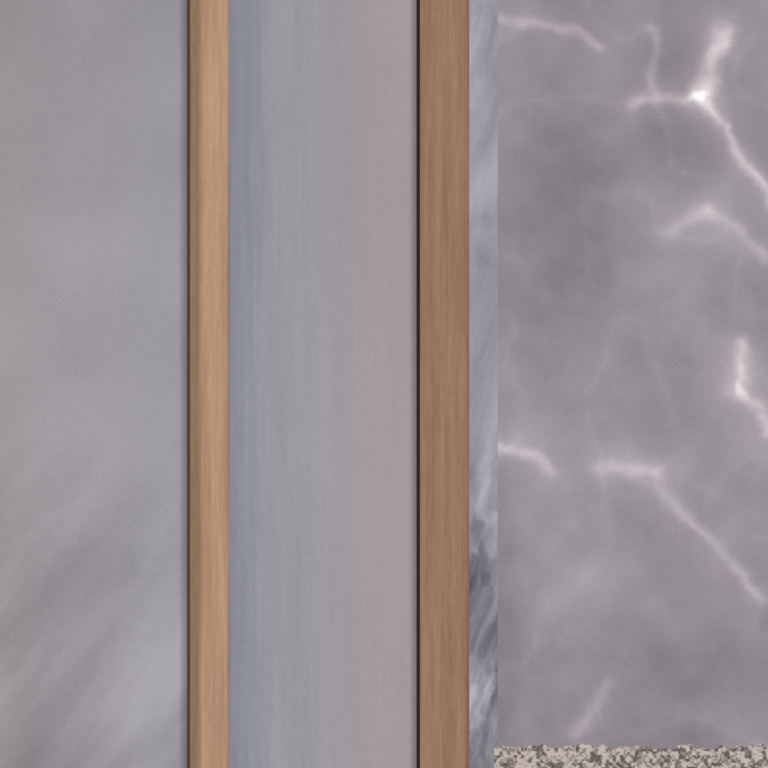
Give the GLSL for this texture, as a WebGL 2 fragment shader.

```glsl
#version 300 es
precision highp float;
uniform vec2 u_resolution;
out vec4 fragColor;

float hash(vec2 p) {
    return fract(sin(dot(p, vec2(127.1, 311.7))) * 43758.5453);
}

float noise(vec2 p) {
    vec2 i = floor(p), f = fract(p);
    f = f * f * (3.0 - 2.0 * f);
    return mix(mix(hash(i), hash(i + vec2(1, 0)), f.x),
               mix(hash(i + vec2(0, 1)), hash(i + vec2(1, 1)), f.x), f.y);
}

float fbm(vec2 p) {
    float sum = 0.0, amp = 0.5;
    for (int i = 0; i < 5; i++) {
        sum += amp * noise(p);
        p = mat2(0.8, 0.6, -0.6, 0.8) * p * 2.03 + 7.3;
        amp *= 0.5;
    }
    return sum;
}

float band(float x, float a, float b, float soft) {
    return smoothstep(a - soft, a + soft, x) * (1.0 - smoothstep(b - soft, b + soft, x));
}

// Soft glowing line from a to b
float vein(vec2 p, vec2 a, vec2 b, float width) {
    vec2 ab = b - a;
    float t = clamp(dot(p - a, ab) / dot(ab, ab), 0.0, 1.0);
    float d = length(p - a - ab * t) / width;
    return exp(-d * d) + 0.3 * exp(-d * d * 0.12);
}

// Plaster with diagonal brushed light toward the bottom
vec3 leftPanel(vec2 p) {
    vec2 q = mat2(0.86, 0.5, -0.5, 0.86) * (p + 0.03 * fbm(p * 6.0));
    float streak = fbm(vec2(q.x * 15.0 - q.y * 1.5, q.y * 4.0)) - 0.48;
    float low = 1.0 - smoothstep(0.1, 0.62, p.y);
    vec3 c = mix(vec3(0.62, 0.60, 0.615), vec3(0.625, 0.615, 0.64), p.x * 4.0);
    c += (fbm(p * 9.0) - 0.48) * 0.06 + streak * 0.22 * low;
    return c - 0.025 * smoothstep(0.6, 1.0, p.y);
}

// Vertically brushed panel, cool at left and warm at right
vec3 middlePanel(vec2 p) {
    float t = clamp((p.x - 0.3) / 0.244, 0.0, 1.0);
    vec3 c = mix(vec3(0.54, 0.55, 0.59), vec3(0.61, 0.60, 0.625), smoothstep(0.0, 0.28, t));
    c = mix(c, vec3(0.64, 0.605, 0.62), smoothstep(0.35, 0.95, t));
    float brushed = noise(vec2(p.x * 190.0, p.y * 9.0)) + noise(vec2(p.x * 80.0, p.y * 4.0)) - 1.0;
    c += brushed * mix(0.03, 0.008, smoothstep(0.1, 0.6, t));
    return c + (fbm(p * vec2(9.0, 5.0)) - 0.48) * 0.03;
}

// Timber post; t runs across its width
vec3 wood(vec2 p, float t, vec3 tone, float bevel) {
    float wave = p.x + 0.006 * noise(p * vec2(12.0, 5.0));
    float grain = noise(vec2(wave * 260.0, p.y * 8.0)) - 0.5;
    float fibre = noise(vec2(wave * 420.0, p.y * 45.0)) - 0.5;
    float figure = fbm(vec2(wave * 60.0, p.y * 3.0)) - 0.48;
    vec3 c = tone + vec3(1.0, 0.95, 0.88) * (grain * 0.05 + fibre * 0.035 + figure * 0.1);
    c *= 1.0 - bevel * (1.0 - smoothstep(0.2, 0.36, t));
    return c * (1.0 - 0.14 * smoothstep(0.88, 1.0, t));
}

// Narrow polished return, more contrasted near the floor
vec3 polishedStrip(vec2 p) {
    vec2 q = vec2(p.x * 45.0 - p.y * 9.0, p.y * 13.0);
    float sheen = fbm(q + 1.5 * fbm(p * 14.0)) - 0.48;
    float low = 1.0 - smoothstep(0.15, 0.5, p.y);
    vec3 c = mix(vec3(0.60, 0.60, 0.635), vec3(0.54, 0.54, 0.57), low);
    return c + sheen * mix(0.2, 0.75, low);
}

// Cloudy stone crossed by pale veins
vec3 marble(vec2 p) {
    float cloud = fbm(p * 8.0 + 3.0) - 0.48;
    vec3 c = vec3(0.575, 0.55, 0.575) + cloud * 0.14;
    c += (fbm(p * 28.0) - 0.48) * 0.06;
    c -= 0.04 * band(p.x, 0.67, 0.79, 0.05) * smoothstep(0.35, 1.0, p.y);
    c -= 0.035 * exp(-dot(p - vec2(0.885, 0.80), p - vec2(0.885, 0.80)) * 400.0);
    c -= 0.05 * (1.0 - smoothstep(0.648, 0.69, p.x)) * (1.0 - smoothstep(0.2, 0.45, p.y));
    vec2 w = p + 0.035 * (vec2(fbm(p * 20.0), fbm(p * 20.0 + 31.0)) - 0.48);
    float light = vein(w, vec2(0.938, 0.95), vec2(0.918, 0.875), 0.012);
    light += vein(w, vec2(0.918, 0.875), vec2(1.0, 0.735), 0.008);
    light += 0.6 * vein(w, vec2(0.825, 0.865), vec2(0.918, 0.875), 0.008);
    light += 0.5 * vein(w, vec2(0.85, 0.96), vec2(0.86, 0.88), 0.007);
    light += 0.5 * vein(w, vec2(0.875, 0.70), vec2(0.92, 0.725), 0.009);
    light += 0.5 * vein(w, vec2(0.92, 0.725), vec2(1.0, 0.67), 0.008);
    light += vein(w, vec2(0.965, 0.55), vec2(0.972, 0.49), 0.011);
    light += vein(w, vec2(0.972, 0.49), vec2(1.0, 0.445), 0.011);
    light += 0.7 * vein(w, vec2(0.65, 0.425), vec2(0.714, 0.388), 0.008);
    light += 0.45 * vein(w, vec2(0.78, 0.39), vec2(0.85, 0.385), 0.010);
    light += 0.45 * vein(w, vec2(0.85, 0.385), vec2(0.98, 0.22), 0.008);
    light += 0.4 * vein(w, vec2(0.75, 0.04), vec2(0.795, 0.10), 0.009);
    light += 0.5 * vein(w, vec2(0.65, 0.98), vec2(0.78, 0.94), 0.008);
    float web = pow(1.0 - abs(2.0 * noise(w * 11.0 + 5.0) - 1.0), 7.0);
    c += vec3(0.16, 0.155, 0.15) * light * (0.5 + fbm(p * 35.0));
    return c + 0.025 * web;
}

// Speckled aggregate
vec3 gravel(vec2 p) {
    float speck = noise(p * 210.0) * 0.6 + noise(p * 390.0 + 9.0) * 0.4;
    return mix(vec3(0.40, 0.36, 0.35), vec3(0.76, 0.71, 0.68), smoothstep(0.15, 0.75, speck));
}

void main() {
    vec2 p = gl_FragCoord.xy / u_resolution;
    float aa = 0.8 / u_resolution.x;

    // Wall surfaces, left to right
    vec3 c = leftPanel(p);
    c = mix(c, middlePanel(p), smoothstep(0.27 - aa, 0.27 + aa, p.x));
    c = mix(c, polishedStrip(p), smoothstep(0.6 - aa, 0.6 + aa, p.x));
    c = mix(c, marble(p), smoothstep(0.648 - aa, 0.648 + aa, p.x));
    float floorTop = 0.024 + 0.008 * noise(vec2(p.x * 130.0, 2.0));
    float ground = (1.0 - smoothstep(floorTop - 0.002, floorTop + 0.002, p.y)) * step(0.643, p.x);
    c = mix(c, gravel(p), ground);

    // Soft shade beside the posts
    c *= 1.0 - 0.22 * band(p.x, 0.237, 0.25, 0.006);
    c *= 1.0 - 0.25 * band(p.x, 0.537, 0.55, 0.006);

    // Posts and their dark left joints
    vec3 first = wood(p, (p.x - 0.246) / 0.054, vec3(0.695, 0.555, 0.455), 0.2);
    vec3 second = wood(p, (p.x - 0.546) / 0.065, vec3(0.60, 0.47, 0.38), 0.04);
    c = mix(c, first, band(p.x, 0.246, 0.2995, aa));
    c = mix(c, second, band(p.x, 0.546, 0.611, aa));
    c = mix(c, vec3(0.27, 0.21, 0.18), 0.85 * band(p.x, 0.2435, 0.2475, 0.0012));
    c = mix(c, vec3(0.14, 0.12, 0.12), 0.9 * band(p.x, 0.5425, 0.5468, 0.0012));

    // Fine surface grain
    c += (noise(p * 340.0) - 0.5) * 0.018;
    fragColor = vec4(clamp(c, 0.0, 1.0), 1.0);
}
```
